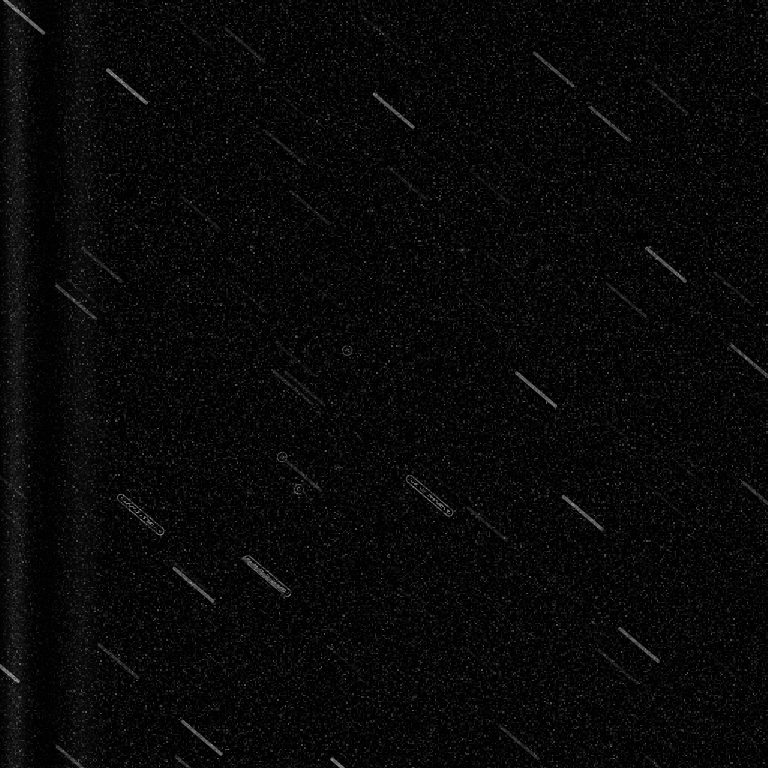
Reproduce this texture procedurally as a Shadertoy shader.

```glsl
// Long-exposure night sky: parallel grey star trails over fine sensor grain.
// Trails are capsule distances scattered on a jittered grid; a few are hollow,
// some small broken rings float between them, and soft bands run up the left side.

const float GRAIN_CELLS = 512.0;
const vec2 TRAIL = vec2(0.0500, -0.0425);
const int TRAIL_GRID = 8;
const int HOLLOW_COUNT = 3;
const int RING_COUNT = 3;
const int SMUDGE_COUNT = 3;

// Integer hash giving two values in 0..1
vec2 hash2(ivec2 cell, int seed) {
    uvec3 v = uvec3(ivec3(cell, seed) + 4096) * 1664525u + 1013904223u;
    v.x += v.y * v.z; v.y += v.z * v.x; v.z += v.x * v.y;
    v ^= v >> 16u;
    v.x += v.y * v.z; v.y += v.z * v.x; v.z += v.x * v.y;
    return vec2(v.xy >> 8u) / 16777216.0;
}

float bell(float x, float center, float width) {
    float t = (x - center) / width;
    return exp(-t * t);
}

float capsuleDistance(vec2 p, vec2 a, vec2 along) {
    vec2 q = p - a;
    return length(q - along * clamp(dot(q, along) / dot(along, along), 0.0, 1.0));
}

float fill(float d, float radius, float soft) {
    return 1.0 - smoothstep(radius - soft, radius + soft, d);
}

float stroke(float d, float radius, float halfWidth, float soft) {
    return fill(abs(d - radius), halfWidth, soft);
}

// Mostly black grain with a long exponential tail of brighter specks
float grain(float u, float scale) {
    return scale * max(-log(max(1.0 - u, 0.0005)) - 0.65, 0.0);
}

// Solid trails: many faint, few bright
float solidTrails(vec2 p, float speckle, float soft) {
    float light = 0.0;
    for (int i = 0; i < TRAIL_GRID * TRAIL_GRID; i++) {
        ivec2 cell = ivec2(i % TRAIL_GRID, i / TRAIL_GRID);
        vec2 start = (vec2(cell) + 1.2 * hash2(cell, 11) - 0.1) / float(TRAIL_GRID);
        start -= TRAIL * 0.5;
        vec2 kind = hash2(cell, 23);
        float level = mix(0.035, 0.43, pow(kind.x, 2.8));
        float radius = mix(0.0014, 0.0023, kind.x);
        float roughness = mix(0.9, 0.2, kind.x);
        float body = fill(capsuleDistance(p, start, TRAIL), radius, soft);
        light = max(light, body * level * mix(1.0, 2.0 * speckle, roughness));
    }
    return light;
}

// Hollow trails: broken outline with a speckled core
float hollowTrails(vec2 p, float speckle, float soft) {
    float light = 0.0;
    for (int i = 0; i < HOLLOW_COUNT; i++) {
        vec2 r = hash2(ivec2(i, 5), 37);
        vec2 start = vec2((float(i) + 0.2 + 0.6 * r.x) * 0.24, 0.18 + 0.38 * r.y);
        float d = capsuleDistance(p, start, TRAIL * 1.02);
        float rim = stroke(d, 0.0047, 0.0008, soft) * (0.12 + 0.36 * speckle);
        float core = fill(d, 0.0020, soft) * 0.42 * smoothstep(0.35, 0.9, speckle);
        light = max(light, max(rim, core));
    }
    return light;
}

// Small broken rings with a bright speck inside
float rings(vec2 p, float speckle, float soft) {
    float light = 0.0;
    for (int i = 0; i < RING_COUNT; i++) {
        vec2 center = vec2(0.34, 0.32) + vec2(0.12, 0.28) * hash2(ivec2(i, 9), 53);
        float d = length(p - center);
        float rim = stroke(d, 0.0062, 0.0007, soft) * (0.05 + 0.38 * speckle);
        float core = stroke(d, 0.0020, 0.0008, soft) * 0.4 * speckle;
        light = max(light, max(rim, core));
    }
    return light;
}

// Faint round smudges
float smudges(vec2 p, float speckle) {
    float light = 0.0;
    for (int i = 0; i < SMUDGE_COUNT; i++) {
        vec2 center = 0.3 + 0.6 * hash2(ivec2(i, 3), 71);
        light += 0.22 * speckle * bell(length(p - center), 0.0, 0.0035);
    }
    return light;
}

void mainImage(out vec4 fragColor, in vec2 fragCoord) {
    vec2 p = fragCoord / iResolution.y;
    float soft = max(0.6 / iResolution.y, 0.0008);
    ivec2 cell = ivec2(floor(p * GRAIN_CELLS));
    vec2 noise = hash2(cell, 1);

    // Vertical glow bands separated by a quiet dark gap
    float glow = 0.075 * bell(p.x, 0.021, 0.012) + 0.034 * bell(p.x, 0.107, 0.018);
    float quiet = 1.0 - 0.75 * bell(p.x, 0.062, 0.020) - 0.6 * bell(p.x, 0.0, 0.007);

    float light = 0.003 + grain(noise.x, 0.049) * quiet;
    light += glow * (0.3 + 1.2 * noise.y);

    // Objects in the sky
    float marks = solidTrails(p, noise.y, soft);
    marks = max(marks, hollowTrails(p, noise.y, soft));
    marks = max(marks, rings(p, noise.y, soft));
    light += marks * (1.0 - 0.4 * light) + smudges(p, noise.y);

    fragColor = vec4(vec3(clamp(light, 0.0, 1.0)), 1.0);
}
```
